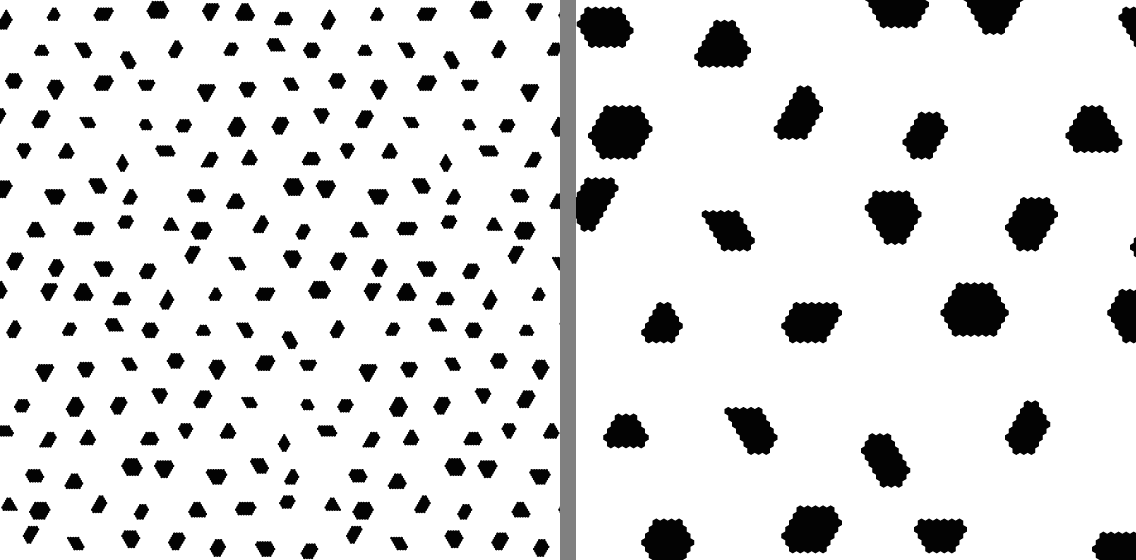
Left, the full canvas; right, a detail of the centre.
This pattern is drawn by a Shadertoy shader. Its source:

```glsl
vec3 hash3(vec2 cell, float seed) {
    vec3 p = fract(vec3(cell, seed + 1.0) * vec3(0.1031, 0.1030, 0.0973));
    p += dot(p, p.yxz + 33.33);
    return fract((p.xxy + p.yxx) * p.zyx);
}

// Slanted axes of a triangular lattice that repeats every half canvas height
vec2 toLattice(vec2 p) {
    return vec2(p.x * sqrt(3.0) - p.y, 2.0 * p.y);
}

// Nearest hexagon centre in axial coordinates
vec2 roundHex(vec2 a) {
    vec3 cube = vec3(a, -a.x - a.y);
    vec3 r = round(cube);
    vec3 err = abs(r - cube);
    if (err.x > err.y && err.x > err.z) r.x = -r.y - r.z;
    else if (err.y > err.z) r.y = -r.x - r.z;
    return r.xy;
}

// 1 inside a spot, 0 on the ground; spots are clusters of tiny hexagons
float spots(vec2 p) {
    const float hexCount = 128.0;
    const vec2 spotGrid = vec2(7.0, 8.0);
    vec2 hexCell = roundHex(toLattice(p) * hexCount);
    vec2 home = floor(hexCell / hexCount * spotGrid);

    for (int j = -1; j <= 1; j++)
    for (int i = -1; i <= 1; i++) {
        vec2 id = home + vec2(i, j);
        vec2 key = mod(id, spotGrid);
        vec2 jitter = (hash3(key, 5.0).xy - 0.5) * 0.46;
        vec2 centre = round((id + 0.5 + jitter) / spotGrid * hexCount);

        // Six independent side distances give an irregular hexagon
        vec2 d = hexCell - centre;
        vec3 cube = vec3(d, -d.x - d.y);
        vec3 upper = 2.0 + floor(3.0 * hash3(key, 17.0));
        vec3 lower = 2.0 + floor(3.0 * hash3(key, 41.0));
        if (all(lessThanEqual(cube, upper)) && all(lessThanEqual(-cube, lower)))
            return 1.0;
    }
    return 0.0;
}

void mainImage(out vec4 fragColor, in vec2 fragCoord) {
    // Edge smoothing by a 4 x 4 grid of samples
    float coverage = 0.0;
    for (int j = 0; j < 4; j++)
    for (int i = 0; i < 4; i++) {
        vec2 offset = (vec2(i, j) - 1.5) / 4.0;
        coverage += spots((fragCoord + offset) / iResolution.y) / 16.0;
    }

    vec3 ground = vec3(1.0);
    vec3 ink = vec3(0.01);
    fragColor = vec4(mix(ground, ink, coverage), 1.0);
}
```
